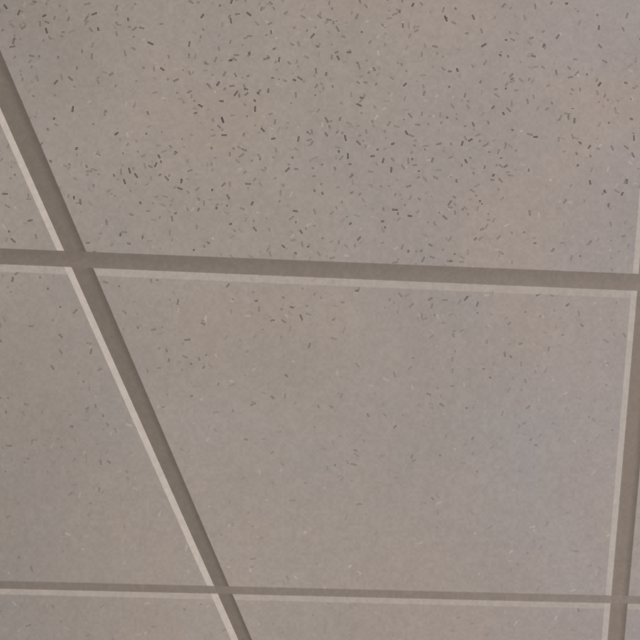
Write a Shadertoy shader that draws this texture.

```glsl
// A suspended ceiling seen at a slant: speckled mineral panels held by a metal grid.
// Two slanted rails and two cross rails are bands between straight edges, each with
// a shaded face and a lit lip; noise adds the mottling, grain and pits of the panels.

float hash(vec2 p) {
    vec3 h = fract(vec3(p.xyx) * 0.1031);
    h += dot(h, h.yzx + 33.33);
    return fract((h.x + h.y) * h.z);
}

float noise(vec2 p) {
    vec2 i = floor(p), f = fract(p);
    f = f * f * (3.0 - 2.0 * f);
    return mix(mix(hash(i), hash(i + vec2(1, 0)), f.x),
               mix(hash(i + vec2(0, 1)), hash(i + vec2(1, 1)), f.x), f.y);
}

float fbm(vec2 p) {
    float sum = 0.0, amp = 0.5;
    for (int i = 0; i < 4; i++) {
        sum += amp * noise(p);
        p = p * 2.03 + 17.1;
        amp *= 0.5;
    }
    return sum;
}

// Soft coverage of the interval from a to b
float band(float x, float a, float b) {
    float s = max(0.0017, 0.7 / iResolution.y);
    return smoothstep(a - s, a + s, x) * (1.0 - smoothstep(b - s, b + s, x));
}

// Short, randomly turned pits, one candidate per cell
float pits(vec2 p, float cells, float density) {
    vec2 g = p * cells, base = floor(g);
    float cover = 0.0;
    for (int j = -1; j <= 1; j++)
    for (int i = -1; i <= 1; i++) {
        vec2 c = base + vec2(i, j);
        vec2 d = (g - c - vec2(hash(c + 3.1), hash(c + 8.7))) / cells;
        float angle = 6.283 * hash(c + 21.4);
        d = mat2(cos(angle), -sin(angle), sin(angle), cos(angle)) * d;
        d.x -= clamp(d.x, -0.0035 * hash(c + 5.9), 0.0035 * hash(c + 5.9));
        float present = step(hash(c + 47.3), density);
        float depth = 0.3 + 0.7 * hash(c + 61.8);
        cover = max(cover, present * depth * (1.0 - smoothstep(0.0006, 0.0027, length(d))));
    }
    return cover;
}

// Slanted rail: lit lip on the left, shaded face on the right
vec3 slantedRail(vec3 col, float x, float left, float right, float lip, vec3 lit, vec3 face) {
    float across = clamp((x - left - lip) / max(right - left - lip, 0.001), 0.0, 1.0);
    face *= 1.06 - 0.14 * smoothstep(0.55, 1.0, across);
    col = mix(col, lit, band(x, left, left + lip));
    return mix(col, face, band(x, left + lip, right));
}

void mainImage(out vec4 fragColor, in vec2 fragCoord) {
    vec2 p = fragCoord / iResolution.xy;
    p.y = 1.0 - p.y; // measured downward from the top edge
    float x = p.x, y = p.y;

    // Panel base with broad warm and cool patches
    vec3 col = vec3(0.606, 0.565, 0.534);
    col *= 1.0 + 0.035 * (x - 0.5) - 0.05 * (1.0 - smoothstep(0.0, 0.3, x)) * smoothstep(0.4, 0.7, y);
    col *= 1.0 - 0.05 * (1.0 - smoothstep(0.0, 0.3, length(p)));
    col *= 1.0 + 0.05 * (fbm(p * 9.0) - 0.47);
    col += vec3(0.03, 0.0, -0.025) * (fbm(p * 6.0 + 31.0) - 0.47);
    col.b += 0.012 * smoothstep(0.4, 1.0, x);

    // Pits grow sparse and faint toward the bottom
    float near = 1.0 - smoothstep(0.1, 0.95, y);
    float cluster = smoothstep(0.25, 0.65, fbm(p * 7.0 + 5.0));
    float density = (0.12 + 0.33 * near) * (0.35 + 0.9 * cluster);
    col *= 1.0 - (0.10 + 0.24 * near) * pits(p, 48.0, density);
    col *= 1.0 - (0.06 + 0.12 * near) * pits(p + 7.3, 75.0, density * 0.7);
    col *= 1.0 + 0.10 * pits(p + 3.7, 40.0, 0.16);

    // Cross rails: top edges and lit lower lips
    float topA = 0.388 + 0.040 * x, endA = topA + 0.0245 + 0.002 * x;
    float topB = 0.9075 + 0.024 * x, endB = topB + 0.012;
    col = mix(col, vec3(0.67, 0.625, 0.59), 0.8 * band(y, endA, endA + 0.012));
    col = mix(col, vec3(0.67, 0.625, 0.59), 0.8 * band(y, endB, endB + 0.009));

    // Slanted rails
    col = slantedRail(col, x, 0.4475 * (y - 0.1927), 0.427 * (y - 0.078), 0.0115,
                      vec3(0.74, 0.69, 0.65), vec3(0.445, 0.405, 0.37));
    col = slantedRail(col, x, 0.9857 - 0.085 * (y - 0.462), 1.0 - 0.09 * (y - 0.729), 0.0095,
                      vec3(0.69, 0.65, 0.615), vec3(0.49, 0.445, 0.41));

    // Shaded faces of the cross rails run over the junctions
    vec3 crossFace = mix(vec3(0.475, 0.43, 0.395), vec3(0.525, 0.48, 0.45), x);
    crossFace *= 0.97 + 0.05 * smoothstep(topA, endA, y);
    col = mix(col, crossFace, band(y, topA, endA));
    col = mix(col, crossFace, 0.92 * band(y, topB, endB));

    // Fine grain
    col *= 1.0 + 0.045 * (noise(p * 260.0) - 0.5) + 0.03 * (noise(p * 120.0 + 9.0) - 0.5);
    fragColor = vec4(col, 1.0);
}
```
